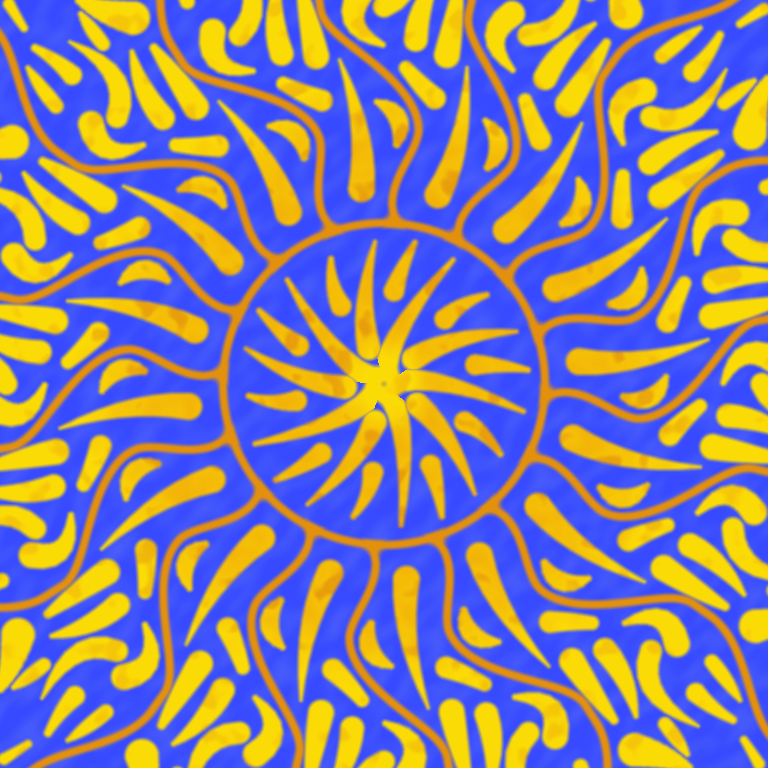
This pattern is drawn by a three.js fragment shader. Its source:

```glsl
// Draws a yellow sunburst on blue: a five-fold star of drops inside a ring,
// and sixteen wavy rays outside it with drops and commas between them.
// Each drop is a tapered Bezier stroke, repeated by folding the angle.
varying vec2 vUv;

const float CANVAS_SPAN = 7.68;    // design units across the canvas
const float TURN = 6.2831853;
const float INNER_FOLDS = 5.0;
const float OUTER_FOLDS = 16.0;
const float RING_RADIUS = 1.61;
const float LINE_HALF_WIDTH = 0.041;
const float RAY_START = -3.8;      // degrees
const float EDGE_SOFTNESS = 0.029;
const int STROKE_STEPS = 7;
const vec3 BLUE = vec3(0.215, 0.29, 1.0);
const vec3 PALE_BLUE = vec3(0.30, 0.38, 0.98);
const vec3 YELLOW = vec3(0.985, 0.86, 0.025);
const vec3 AMBER = vec3(0.95, 0.70, 0.03);
const vec3 ORANGE = vec3(0.89, 0.57, 0.05);

vec2 hashGradient(vec2 cell) {
  float a = TURN * fract(sin(dot(cell, vec2(127.1, 311.7))) * 4375.85);
  return vec2(cos(a), sin(a));
}

float gradientNoise(vec2 p) {
  vec2 i = floor(p), f = fract(p);
  vec2 u = f * f * f * (f * (f * 6.0 - 15.0) + 10.0);
  vec2 e = vec2(1.0, 0.0);
  float low = mix(dot(hashGradient(i), f), dot(hashGradient(i + e), f - e), u.x);
  float high = mix(dot(hashGradient(i + e.yx), f - e.yx),
                   dot(hashGradient(i + 1.0), f - 1.0), u.x);
  return mix(low, high, u.y);
}

float smoothMin(float a, float b, float k) {
  float h = max(k - abs(a - b), 0.0) / k;
  return min(a, b) - 0.25 * h * h * k;
}

// Turn p into the copy of the sector centred on the given direction.
vec2 foldAngle(vec2 p, vec2 middle, float folds) {
  float sector = TURN / folds;
  float centre = atan(middle.y, middle.x);
  float a = centre + mod(atan(p.y, p.x) - centre + 0.5 * sector, sector) - 0.5 * sector;
  return length(p) * vec2(cos(a), sin(a));
}

// Stroke from head to tail; radii hold head, tail and extra belly.
float drop(vec2 p, float folds, vec2 head, vec2 bend, vec2 tail, vec3 radii) {
  vec2 q = foldAngle(p, head + bend + tail, folds);
  float d = 10.0;
  vec2 a = head;
  for (int i = 0; i < STROKE_STEPS; i++) {
    float t1 = float(i + 1) / float(STROKE_STEPS);
    vec2 b = mix(mix(head, bend, t1), mix(bend, tail, t1), t1);
    vec2 ab = b - a;
    float h = clamp(dot(q - a, ab) / dot(ab, ab), 0.0, 1.0);
    float t = (float(i) + h) / float(STROKE_STEPS);
    float radius = mix(radii.x, radii.y, t) + radii.z * 4.0 * t * (1.0 - t);
    d = min(d, length(q - a - ab * h) - radius);
    a = b;
  }
  return d;
}

// Sideways swing of a ray, as an angle in radians.
float raySwing(float r) {
  return radians(RAY_START + 1.2 * smoothstep(1.6, 1.82, r) - 5.2 * smoothstep(1.82, 2.55, r)
    + 17.4 * smoothstep(2.52, 3.8, r) - 7.0 * smoothstep(4.0, 5.3, r));
}

float rays(vec2 p) {
  float r = length(p), sector = TURN / OUTER_FOLDS;
  float a = mod(atan(p.y, p.x) - raySwing(r) + 0.5 * sector, sector) - 0.5 * sector;
  float slope = r * (raySwing(r + 0.02) - raySwing(r - 0.02)) / 0.04;
  float d = abs(a) * r / sqrt(1.0 + slope * slope) - LINE_HALF_WIDTH;
  return max(d, RING_RADIUS - r);
}

float star(vec2 p) {
  float n = INNER_FOLDS;
  float d = drop(p, n, vec2(0.0, 0.02), vec2(0.0, 0.48), vec2(0.69, 1.24), vec3(0.13, 0.025, 0.01));
  d = smoothMin(d, length(p) - 0.17, 0.08);
  d = min(d, drop(p, n, vec2(-0.15, 0.36), vec2(-0.26, 0.81), vec2(-0.09, 1.42), vec3(0.12, 0.02, 0.01)));
  d = min(d, drop(p, n, vec2(-0.43, 0.78), vec2(-0.54, 0.98), vec2(-0.53, 1.25), vec3(0.105, 0.03, 0.0)));
  return min(d, drop(p, n, vec2(0.10, 0.93), vec2(0.17, 1.16), vec2(0.31, 1.41), vec3(0.105, 0.03, 0.0)));
}

float outerDrops(vec2 p) {
  float n = OUTER_FOLDS;
  // Long drops, crescents and clubs beside the ring
  float d = drop(p, n, vec2(0.54, 1.89), vec2(0.82, 2.40), vec2(0.83, 3.16), vec3(0.135, 0.015, 0.01));
  d = min(d, drop(p, n, vec2(-0.07, 2.82), vec2(0.25, 2.70), vec2(0.13, 2.40), vec3(0.03, 0.04, 0.06)));
  d = min(d, drop(p, n, vec2(2.38, 1.66), vec2(2.37, 1.87), vec2(2.39, 2.08), vec3(0.11, 0.07, 0.0)));
  // Middle band of drops and commas
  d = min(d, drop(p, n, vec2(2.77, 1.88), vec2(3.07, 2.08), vec2(3.36, 2.30), vec3(0.13, 0.045, 0.01)));
  d = min(d, drop(p, n, vec2(2.66, 2.21), vec2(2.92, 2.44), vec2(3.32, 2.52), vec3(0.12, 0.025, 0.02)));
  d = min(d, drop(p, n, vec2(2.60, 2.93), vec2(2.20, 2.85), vec2(2.39, 2.41), vec3(0.13, 0.03, 0.02)));
  d = min(d, drop(p, n, vec2(2.67, 2.67), vec2(3.11, 2.50), vec2(3.42, 3.14), vec3(0.11, 0.015, 0.03)));
  // Outermost drops
  d = min(d, drop(p, n, vec2(2.78, 3.28), vec2(2.96, 3.43), vec2(3.16, 3.56), vec3(0.075, 0.025, 0.02)));
  d = min(d, drop(p, n, vec2(3.09, 3.12), vec2(3.24, 3.27), vec2(3.36, 3.49), vec3(0.10, 0.04, 0.0)));
  d = min(d, drop(p, n, vec2(3.40, 2.81), vec2(3.55, 2.93), vec2(3.70, 3.03), vec3(0.07, 0.03, 0.02)));
  d = min(d, drop(p, n, vec2(3.66, 2.51), vec2(3.72, 2.85), vec2(3.84, 3.04), vec3(0.17, 0.05, 0.0)));
  return min(d, drop(p, n, vec2(3.56, 3.60), vec2(3.68, 3.68), vec2(3.80, 3.75), vec3(0.04, 0.06, 0.0)));
}

void main() {
  vec2 p = (vUv - 0.5) * CANVAS_SPAN;
  float r = length(p);
  float lines = smoothMin(abs(r - RING_RADIUS) - LINE_HALF_WIDTH, rays(p), 0.10);
  float drops = r < RING_RADIUS ? star(p) : outerDrops(p);

  // Mottled paint: warm near the ring, brighter toward the corners and the hub
  float mottle = gradientNoise(p * 3.2) + 0.5 * gradientNoise(p * 7.0 + 9.0);
  float streak = gradientNoise(vec2(p.x + p.y, p.y - p.x) * vec2(2.2, 4.5));
  vec3 color = mix(BLUE, PALE_BLUE, clamp(0.22 + 0.9 * streak, 0.0, 1.0));
  float bright = smoothstep(2.2, 3.5, r) + 1.0 - smoothstep(0.1, 0.6, r);
  vec3 paint = mix(AMBER, YELLOW, clamp(bright + 0.25 + 0.4 * mottle, 0.0, 1.0));
  paint = mix(paint, ORANGE, 0.75 * smoothstep(0.12, 0.5, mottle) * (1.0 - 0.6 * min(bright, 1.0)));
  color = mix(color, paint, 1.0 - smoothstep(-EDGE_SOFTNESS, EDGE_SOFTNESS, drops));
  color = mix(color, ORANGE, 1.0 - smoothstep(-EDGE_SOFTNESS, EDGE_SOFTNESS, lines));
  color = mix(color, vec3(0.70, 0.64, 0.28), 0.7 * (1.0 - smoothstep(0.01, 0.045, r)));
  gl_FragColor = vec4(color, 1.0);
}
```
